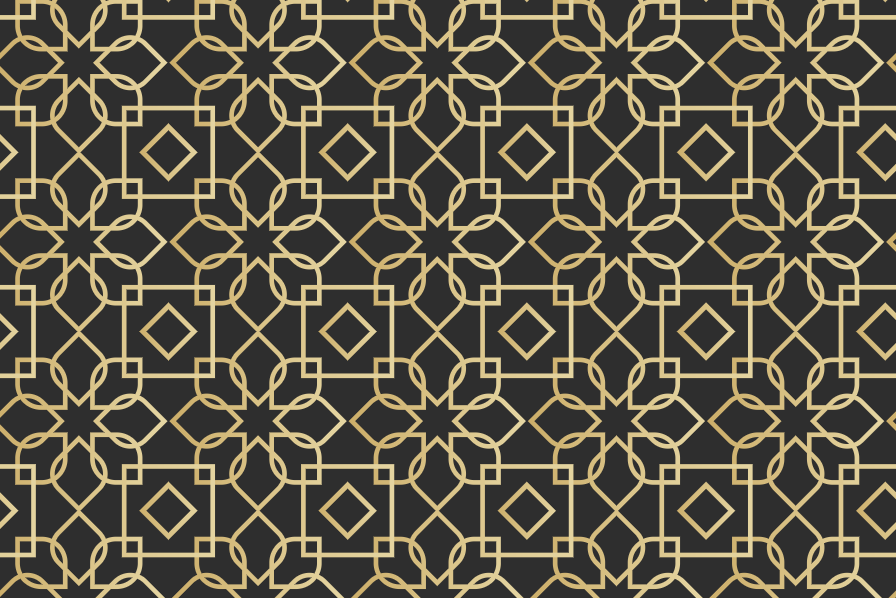
Reproduce this pattern procedurally as a Shadertoy shader.

```glsl
// Box with mitred corners on one diagonal and rounded corners on the other
float leafBox(vec2 p, float halfSide, float radius) {
    vec2 d = abs(p) - halfSide;
    if (p.x * p.y > 0.0) return max(d.x, d.y);
    d += radius;
    return length(max(d, 0.0)) + min(max(d.x, d.y), 0.0) - radius;
}

// Turns a point by 45 degrees so that a leaf box points along x
vec2 diagonal(vec2 p) {
    return vec2(p.x + p.y, p.x - p.y) * 0.70711;
}

// Coverage of a line drawn along the zero level of a distance
float stroke(float dist, float width, float pixel) {
    return clamp(0.5 + (0.5 * width - abs(dist)) / pixel, 0.0, 1.0);
}

vec3 gold(float t) {
    return mix(vec3(0.80, 0.68, 0.41), vec3(0.90, 0.84, 0.64), clamp(t, 0.0, 1.0));
}

void mainImage(out vec4 fragColor, in vec2 fragCoord) {
    // Five repeats across, with square cells
    float pixel = 5.0 / iResolution.x;
    vec2 p = fragCoord * pixel - vec2(0.44, 0.987);
    vec2 flower = fract(p + 0.5) - 0.5;
    vec2 tile = fract(p) - 0.5;

    // Flower: four corner leaves and four pointed petals
    vec2 q = abs(flower);
    float leaf = leafBox(q - 0.209, 0.133, 0.131);
    float sidePetal = leafBox(diagonal(q - vec2(0.287, 0.0)), 0.134, 0.118);
    float uprightPetal = leafBox(diagonal(q.yx - vec2(0.294, 0.0)), 0.139, 0.118);
    float flowerDist = min(abs(leaf), min(abs(sidePetal), abs(uprightPetal)));

    // Square frame with a small diamond inside
    vec2 s = abs(tile);
    float frame = max(s.x, s.y) - 0.247;
    float diamond = (s.x + s.y - 0.143) * 0.70711;

    // Gold lines over charcoal, each shaded from left to right
    vec3 color = vec3(0.18);
    color = mix(color, gold(0.5 + flower.x), stroke(flowerDist, 0.026, pixel));
    color = mix(color, gold(0.8 + 0.6 * tile.x), stroke(frame, 0.026, pixel));
    color = mix(color, gold(0.5 + 2.6 * tile.x), stroke(diamond, 0.028, pixel));
    fragColor = vec4(color, 1.0);
}
```
